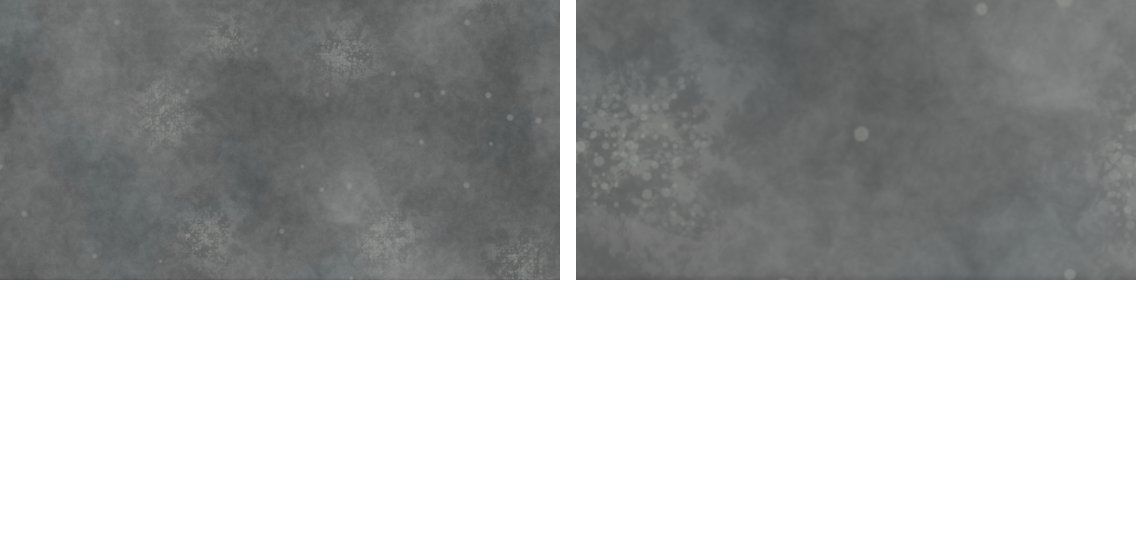
Left, the full canvas; right, a detail of the centre.
Give the GLSL for this texture, as a Shadertoy shader.

```glsl
// Weathered grey concrete with pale mottled blooms, above a blank white half.

const vec3 WHITE = vec3(1.0);
const vec3 STONE = vec3(0.422, 0.425, 0.424);
const vec3 COOL_TINT = vec3(-0.016, 0.002, 0.004);
const vec3 PALE_LICHEN = vec3(0.60, 0.615, 0.595);
const float SLAB_BASE = 0.5;

vec2 hash22(vec2 p) {
    vec3 q = fract(vec3(p.xyx) * vec3(0.1031, 0.1030, 0.0973));
    q += dot(q, q.yzx + 33.33);
    return fract((q.xx + q.yz) * q.zy);
}

float valueNoise(vec2 p) {
    vec2 cell = floor(p), f = fract(p);
    f = f * f * (3.0 - 2.0 * f);
    float low = mix(hash22(cell).x, hash22(cell + vec2(1, 0)).x, f.x);
    float high = mix(hash22(cell + vec2(0, 1)).x, hash22(cell + vec2(1, 1)).x, f.x);
    return mix(low, high, f.y);
}

float fbm(vec2 p, int octaves, float gain) {
    float sum = 0.0, weight = 1.0, total = 0.0;
    for (int i = 0; i < octaves; i++) {
        sum += weight * valueNoise(p);
        total += weight;
        weight *= gain;
        p = mat2(1.6, 1.2, -1.2, 1.6) * p + 17.3;
    }
    return sum / total;
}

// Soft round glows scattered over a jittered grid
float blooms(vec2 uv, float density, float chance, float spread) {
    vec2 p = uv * density, cell = floor(p);
    float glow = 0.0;
    for (int y = -1; y <= 1; y++)
    for (int x = -1; x <= 1; x++) {
        vec2 id = cell + vec2(x, y);
        vec2 pick = hash22(id + 71.0);
        vec2 d = p - id - 0.15 - 0.7 * hash22(id);
        float size = spread * mix(0.65, 1.2, pick.y);
        glow += step(pick.x, chance) * mix(0.5, 1.0, pick.y) * exp(-dot(d, d) / (size * size));
    }
    return min(glow, 1.0);
}

// Small irregular discs, at most one in each grid cell
float spots(vec2 uv, float density, float chance, float radius, float pixel) {
    vec2 p = uv * density, id = floor(p);
    vec2 pick = hash22(id + 29.0);
    vec2 d = fract(p) - mix(vec2(0.35), vec2(0.65), hash22(id + 5.0));
    float r = radius * mix(0.5, 1.0, pick.y);
    float edge = length(d) + 0.12 * r * (valueNoise(p * 9.0) - 0.5);
    float soft = density * pixel + 0.15 * r;
    return step(pick.x, chance) * (1.0 - smoothstep(r - soft, r + soft, edge));
}

vec3 concrete(vec2 uv, float pixel) {
    // Broad clouds with ragged borders
    vec2 warp = vec2(fbm(uv * 32.0, 3, 0.6), fbm(uv * 32.0 + 40.0, 3, 0.6)) - 0.5;
    float cloud = fbm(uv * 6.5 + warp * 0.5 + 3.0, 5, 0.5) - 0.5;
    float mottle = fbm(uv * 75.0 + warp, 4, 0.75) - 0.5;
    float grain = valueNoise(uv * 330.0) - 0.5;

    float tone = 0.22 * cloud + 0.085 * mottle + 0.012 * grain;

    // Faint brushed streaks along the upper and lower rims
    float rim = smoothstep(0.44, 0.49, uv.y) + 1.0 - smoothstep(0.0, 0.025, uv.y);
    tone += 0.035 * rim * (fbm(uv * vec2(7.0, 70.0), 3, 0.5) - 0.5);
    tone -= 0.04 * (1.0 - smoothstep(0.0, 0.004, uv.y));

    float tint = smoothstep(0.5, 0.75, fbm(uv * 5.0 + 50.0, 3, 0.5));
    vec3 color = STONE + tone + COOL_TINT * tint;

    // Pale blooms broken up by fine mottling
    float glow = blooms(uv + warp * 0.035, 6.0, 0.48, 0.29);
    float flakes = smoothstep(-0.08, 0.16, mottle + 0.10 * grain);
    color = mix(color, PALE_LICHEN, glow * (0.08 + 0.36 * flakes));

    // Fine splashes inside the blooms, then a few stray drops
    float splash = spots(uv, 105.0, 0.35, 0.34, pixel);
    splash = max(splash, spots(uv + 0.37, 170.0, 0.35, 0.36, pixel));
    color = mix(color, PALE_LICHEN, 0.42 * splash * smoothstep(0.2, 0.8, glow));
    float drops = spots(uv + 0.19, 24.0, 0.07, 0.13, pixel);
    return mix(color, PALE_LICHEN, 0.45 * drops);
}

void mainImage(out vec4 fragColor, in vec2 fragCoord) {
    vec2 uv = fragCoord / iResolution.y;
    float pixel = 1.0 / iResolution.y;
    vec3 slab = concrete(uv - vec2(0.0, SLAB_BASE), pixel);
    float cover = smoothstep(-0.5 * pixel, 0.5 * pixel, uv.y - SLAB_BASE);
    fragColor = vec4(mix(WHITE, slab, cover), 1.0);
}
```
